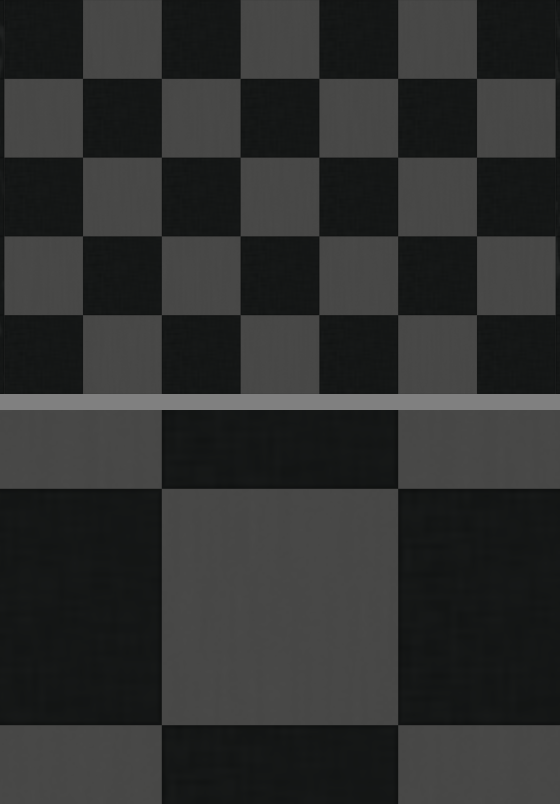
Top: the whole. Bottom: its middle third, enlarged.
Give the GLSL for this pattern, as a Shadertoy shader.

```glsl
const float ROWS = 5.0;
const float COLUMNS = 7.0;
const vec3 CHARCOAL = vec3(0.080, 0.088, 0.086);
const vec3 GREY = vec3(0.281, 0.281, 0.277);

float hash(vec2 p) {
    return fract(sin(dot(p, vec2(127.1, 311.7))) * 43758.5453);
}

float noise(vec2 p) {
    vec2 i = floor(p);
    vec2 f = fract(p);
    f = f * f * (3.0 - 2.0 * f);
    float low = mix(hash(i), hash(i + vec2(1.0, 0.0)), f.x);
    float high = mix(hash(i + vec2(0.0, 1.0)), hash(i + 1.0), f.x);
    return mix(low, high, f.y);
}

// Signed distance to the nearest grid line, with alternating sign per cell
vec2 alternatingDistance(vec2 p) {
    return 0.5 - abs(mod(p + 0.5, 2.0) - 1.0);
}

float checker(vec2 p, float blur) {
    vec2 side = smoothstep(-blur, blur, alternatingDistance(p));
    return side.x + side.y - 2.0 * side.x * side.y;
}

// Short crossed threads, fading toward the right of each tile
float weave(vec2 local, vec2 cell) {
    float across = noise(local * vec2(9.0, 42.0) + cell * 0.13);
    float down = noise(local * vec2(36.0, 8.0) + 17.0 + cell * 0.13);
    float fade = mix(1.0, 0.5, local.x);
    return (across + down - 1.0) * fade;
}

// Faint vertical streaks with fine speckle
float grain(vec2 local, vec2 cell) {
    float streak = noise(local * vec2(34.0, 3.0) + cell * 5.3);
    float speckle = noise(local * 60.0 + cell * 11.7);
    return 0.6 * streak + 0.4 * speckle - 0.5;
}

float seam(vec2 local, float width) {
    vec2 edge = 0.5 - abs(local - 0.5);
    return 1.0 - smoothstep(0.0, width, min(edge.x, edge.y));
}

void mainImage(out vec4 fragColor, in vec2 fragCoord) {
    float pixel = ROWS / iResolution.y;
    vec2 p = (fragCoord - vec2(0.5 * iResolution.x, 0.0)) * pixel;
    p.x += 0.5 * COLUMNS;
    vec2 cell = floor(p);
    vec2 local = fract(p);

    // Tile surfaces
    vec3 dark = CHARCOAL + 0.014 * weave(local, cell);
    dark *= 1.0 - 0.22 * seam(local, 0.025);
    vec3 light = GREY + 0.012 * grain(local, cell);

    // Board, leaving a narrow margin at both sides
    float blur = 0.7 * pixel;
    float inside = 0.5 * COLUMNS - abs(p.x - 0.5 * COLUMNS);
    float board = smoothstep(-blur, blur, inside);
    vec3 color = mix(dark, light, checker(p, blur) * board);

    // Scuffed margin
    float scuff = smoothstep(0.6, 0.95, noise(p * vec2(12.0, 5.0) + 31.0));
    color += 0.05 * scuff * (1.0 - board);

    fragColor = vec4(color, 1.0);
}
```
